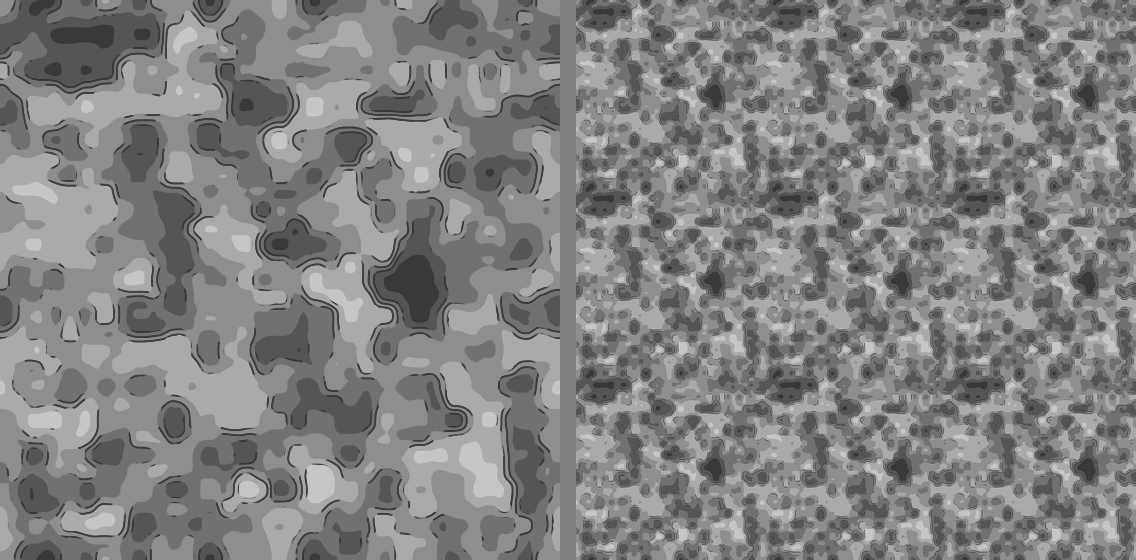
Left: one tile. Right: repeated 3 by 3.
A Shadertoy shader for this texture:

```glsl
// Tiling grey camouflage: three octaves of wrapping value noise form a height
// field that is cut into flat grey terraces. The steepest terrace edges are
// inked with thin, slightly broken dark lines.

const float GREY_STEPS = 9.0;      // terraces between black and white
const float MIDDLE_STEP = 4.0;     // terrace just below height zero
const float INK_GREY = 0.20;
const float INK_STRENGTH = 0.88;
const float INK_HALF_WIDTH = 0.0018;
const float SLOPE_DELTA = 0.001;

// Integer hash of a lattice cell, 0 to 1.
float hashCell(ivec2 cell, int seed) {
    uint h = uint(cell.x) * 1597334677u ^ uint(cell.y) * 3812015801u;
    h ^= uint(seed) * 2654435769u;
    h = (h ^ (h >> 16)) * 2146121005u;
    h = (h ^ (h >> 15)) * 2221713035u;
    h ^= h >> 16;
    return float(h & 65535u) / 65535.0;
}

// Value noise centred on zero that repeats after one canvas.
float wrappedNoise(vec2 uv, int cells, int seed) {
    vec2 p = fract(uv) * float(cells);
    ivec2 a = ivec2(floor(p)) % cells;
    ivec2 b = (a + 1) % cells;
    vec2 f = fract(p);
    f = f * f * f * (f * (f * 6.0 - 15.0) + 10.0);
    float low = mix(hashCell(a, seed), hashCell(ivec2(b.x, a.y), seed), f.x);
    float high = mix(hashCell(ivec2(a.x, b.y), seed), hashCell(b, seed), f.x);
    return mix(low, high, f.y) - 0.5;
}

// Height measured in terraces, with gently compressed extremes.
float terraceHeight(vec2 uv) {
    float broad = 2.0 * wrappedNoise(uv, 8, 3);
    float blobs = 3.8 * wrappedNoise(uv, 16, 11);
    float detail = 2.0 * wrappedNoise(uv, 32, 27);
    return 3.3 * tanh((broad + blobs + detail + 0.05) / 3.0);
}

// Height change per canvas width.
vec2 heightSlope(vec2 uv, float delta) {
    vec2 e = vec2(delta, 0.0);
    float dx = terraceHeight(uv + e.xy) - terraceHeight(uv - e.xy);
    float dy = terraceHeight(uv + e.yx) - terraceHeight(uv - e.yx);
    return vec2(dx, dy) / (2.0 * delta);
}

// Ink coverage: a narrow band along an edge, only where the slope is steep.
float edgeInk(float dist, float steepness, float halfWidth, float soft) {
    float band = 1.0 - smoothstep(halfWidth - soft, halfWidth + soft, abs(dist));
    return band * smoothstep(74.0, 86.0, steepness);
}

void mainImage(out vec4 fragColor, in vec2 fragCoord) {
    vec2 uv = fragCoord / iResolution.xy;
    float pixel = 1.0 / min(iResolution.x, iResolution.y);

    // Signed distance to the nearest terrace edge
    float height = terraceHeight(uv);
    float steepness = length(heightSlope(uv, SLOPE_DELTA));
    float edge = floor(height + 0.5);
    float dist = (height - edge) / max(steepness, 0.001);

    // Flat greys with smoothed borders
    float terrace = edge + smoothstep(-0.7 * pixel, 0.7 * pixel, dist);
    float grey = (MIDDLE_STEP + terrace) / GREY_STEPS;

    // Broken ink lines, shifted a little to the darker side
    float breakup = 22.0 * wrappedNoise(uv, 128, 41);
    float soft = max(0.0007, 0.5 * pixel);
    float ink = edgeInk(dist + 0.0005, steepness + breakup, INK_HALF_WIDTH, soft);
    grey = mix(grey, INK_GREY, INK_STRENGTH * ink);

    fragColor = vec4(vec3(grey), 1.0);
}
```
